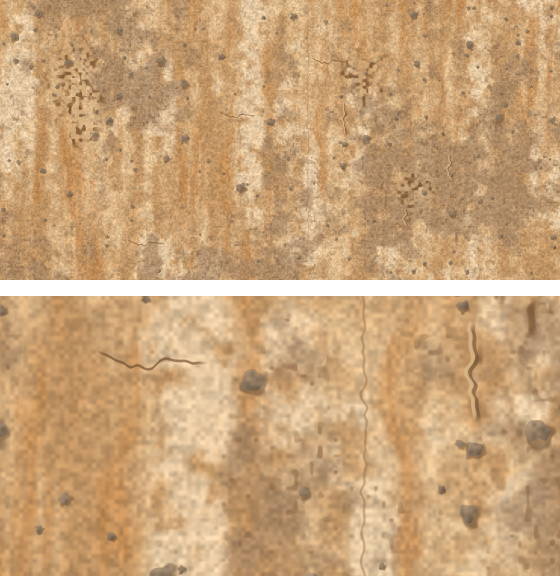
Top, the full canvas; bottom, a detail of the centre.
Give the GLSL for this texture, as a WebGL 1 fragment shader.

```glsl
precision highp float;
// Weathered ochre earth wall: vertically stretched noise gives streaks, cream
// patches, rust and grey stains; fine noise adds grit. Hashed cells scatter
// pebbles, and short loops add crumbled hollows, roots and hairline cracks.

uniform vec2 u_resolution;

vec2 hash2(vec2 p) {
  vec3 q = fract(p.xyx * vec3(0.1031, 0.1030, 0.0973));
  q += dot(q, q.yzx + 33.33);
  return fract((q.xx + q.yz) * q.zy);
}

float noise(vec2 p) {
  vec2 i = floor(p), f = fract(p);
  f = f * f * (3.0 - 2.0 * f);
  float low = mix(hash2(i).x, hash2(i + vec2(1.0, 0.0)).x, f.x);
  float high = mix(hash2(i + vec2(0.0, 1.0)).x, hash2(i + 1.0).x, f.x);
  return mix(low, high, f.y);
}

float fbm(vec2 p) {
  float sum = 0.0, amp = 0.516;
  for (int i = 0; i < 5; i++) {
    sum += amp * noise(p);
    p = p * 2.03 + 17.3;
    amp *= 0.5;
  }
  return sum;
}

// Scattered stones: x = cover, y = light on the stone, z = shadow beside it
vec3 pebbles(vec2 p, float cells, float chance, float edge) {
  vec3 result = vec3(0.0);
  vec2 home = floor(p * cells);
  for (int j = -1; j <= 1; j++) {
    for (int i = -1; i <= 1; i++) {
      vec2 cell = home + vec2(float(i), float(j));
      vec2 pick = hash2(cell + 71.0);
      if (pick.x > chance) continue;
      vec2 q = p - (cell + 0.2 + 0.6 * hash2(cell + 9.0)) / cells;
      float radius = mix(0.08, 0.16, pick.y) / cells;
      float lumps = radius * 0.9 * (noise(q / radius * 1.3 + cell * 7.0) - 0.5);
      float body = length(q * vec2(1.0, 0.85 + 0.4 * pick.y)) - radius + lumps;
      float shade = length(q + radius * vec2(-0.25, 0.4)) - radius + lumps;
      float cover = 1.0 - smoothstep(-edge, edge, body);
      result.z = max(result.z, 1.0 - smoothstep(-edge, radius * 0.5, shade));
      result.y = mix(result.y, dot(q, vec2(-0.5, 0.8)) / radius, cover);
      result.x = max(result.x, cover);
    }
  }
  return result;
}

// Cover of a thin wavering line along y, tapering at both ends
float strand(vec2 q, float halfLength, float bend, float width, float edge) {
  float t = q.y / halfLength;
  float path = bend * (t * t + 0.4 * sin(t * 5.0)) + 0.008 * (noise(q.yy * 60.0) - 0.5);
  float taper = 1.0 - smoothstep(0.75, 1.0, abs(t));
  return taper * (1.0 - smoothstep(width - edge, width + edge, abs(q.x - path)));
}

void main() {
  vec2 p = gl_FragCoord.xy / u_resolution.y;
  float edge = 0.8 / u_resolution.y;
  vec2 w = p + 0.03 * (vec2(noise(p * 9.0), noise(p * 9.0 + 40.0)) - 0.5);

  // Noise layers, from broad to fine
  float patches = fbm(w * vec2(10.0, 3.2) + 5.0);
  float streak = fbm(vec2(p.x * 26.0 + 0.4 * noise(p * 12.0), p.y * 1.8));
  float mottle = fbm(p * 30.0 + 60.0);
  float grit = noise(p * 185.0);

  // Ochre ground
  float tone = 0.42 * streak + 0.36 * mottle + 0.22 * patches;
  vec3 color = mix(vec3(0.75, 0.575, 0.385), vec3(0.885, 0.75, 0.575), smoothstep(0.34, 0.66, tone));

  // Cream patches, rust streaks and grey-brown stains
  float cream = smoothstep(0.53, 0.66, 0.65 * patches + 0.35 * mottle);
  color = mix(color, vec3(0.91, 0.81, 0.67), 0.75 * cream);
  float rustBand = fbm(w * vec2(21.0, 2.6) + 130.0);
  float rust = smoothstep(0.52, 0.72, 0.7 * rustBand + 0.3 * mottle);
  color = mix(color, vec3(0.73, 0.49, 0.26), 0.7 * rust);
  float stain = 0.6 * fbm(w * vec2(5.0, 2.8) + 210.0) + 0.4 * fbm(p * 22.0 + 300.0);
  color = mix(color, vec3(0.65, 0.52, 0.39), 0.75 * smoothstep(0.51, 0.64, stain));

  // Grit and small dark pits
  color *= 1.0 + 0.2 * (grit - 0.5) + 0.12 * (noise(p * 95.0 + 20.0) - 0.5);
  float pits = smoothstep(0.74, 0.92, noise(p * 105.0 + 400.0));
  color = mix(color, vec3(0.54, 0.40, 0.27), 0.55 * pits * smoothstep(0.4, 0.6, stain));

  // Crumbled hollows
  float crumbs = noise(p * 80.0 + 500.0);
  for (int i = 0; i < 4; i++) {
    vec2 center = vec2(2.0, 1.0) * (0.1 + 0.8 * hash2(vec2(float(i) * 5.0, 23.0)));
    float area = 1.0 - smoothstep(0.02, 0.1, length((p - center) * vec2(1.0, 0.75)) + 0.16 * (mottle - 0.5));
    color = mix(color, vec3(0.46, 0.31, 0.18), 0.8 * area * smoothstep(0.55, 0.8, crumbs));
    color = mix(color, vec3(0.86, 0.72, 0.53), 0.5 * area * (1.0 - smoothstep(0.25, 0.55, crumbs)));
  }

  // Pale roots with a shadow, hairline cracks and one long faint seam
  for (int i = 0; i < 3; i++) {
    vec2 seed = hash2(vec2(float(i) * 3.0, 57.0));
    vec2 q = p - vec2(2.0, 1.0) * (0.15 + 0.7 * seed);
    float size = mix(0.03, 0.085, seed.y);
    float bend = 0.022 * (seed.x - 0.5);
    color = mix(color, vec3(0.42, 0.30, 0.19), 0.6 * strand(q - vec2(0.004, -0.002), size, bend, 0.003, edge));
    color = mix(color, vec3(0.85, 0.71, 0.52), 0.9 * strand(q, size, bend, 0.0024, edge));
    vec2 r = p - vec2(2.0, 1.0) * hash2(vec2(91.0, float(i) * 4.0));
    color = mix(color, vec3(0.42, 0.29, 0.18), 0.65 * strand(r.yx, 0.07, 0.012, 0.0016, edge));
  }
  float seam = strand(p - vec2(1.1, 0.55), 0.45, 0.002, 0.0015, edge);
  color = mix(color, vec3(0.56, 0.39, 0.23), 0.4 * seam);

  // Grey pebbles in two sizes
  for (int i = 0; i < 2; i++) {
    float layer = float(i);
    vec3 stone = pebbles(p + 3.0 * layer, 11.0 + 11.0 * layer, 0.14 - 0.03 * layer, edge);
    color = mix(color, vec3(0.40, 0.29, 0.19), 0.55 * stone.z);
    vec3 rock = vec3(0.62, 0.53, 0.43) * (0.9 + 0.16 * stone.y + 0.25 * (grit - 0.5));
    color = mix(color, rock, 0.88 * stone.x);
  }
  gl_FragColor = vec4(color, 1.0);
}
```
